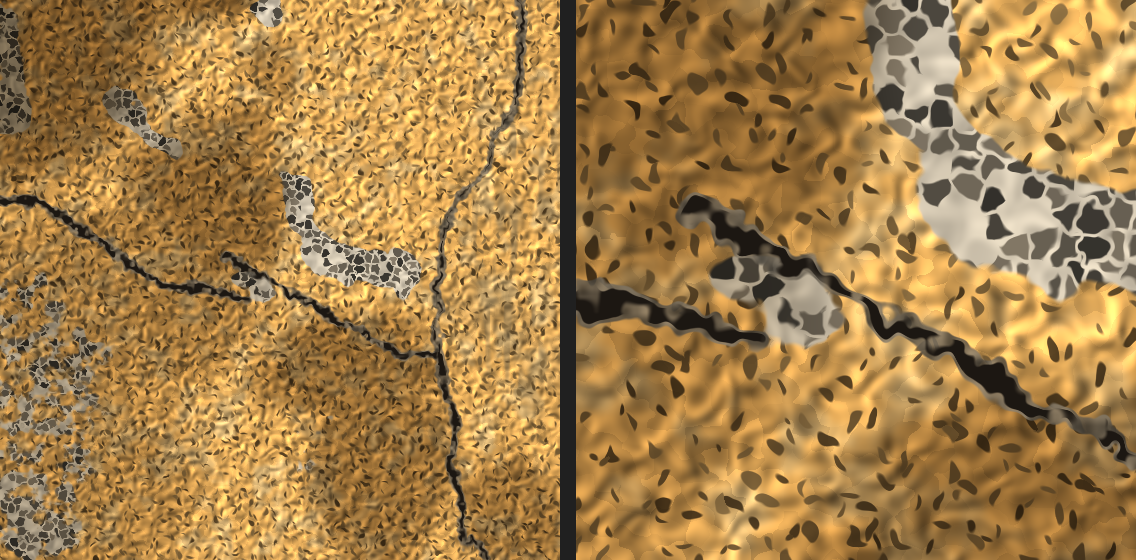
Left: the whole. Right: its middle third, enlarged.
Reproduce this texture procedurally as a Shadertoy shader.

```glsl
// Weathered ochre paint on cracked asphalt, with worn patches and soft shade.

const vec3 PAINT = vec3(.93, .70, .37), DUSTY = vec3(.87, .72, .47), STAIN = vec3(.56, .47, .32);
const vec3 BINDER = vec3(.87, .82, .73), STONE_DARK = vec3(.20, .19, .17), STONE_LIGHT = vec3(.58, .53, .45);
const vec3 PIT_DARK = vec3(.22, .16, .08), PIT_LIGHT = vec3(.54, .43, .26);
const vec3 CRACK = vec3(.11, .09, .07), SHADE_TINT = vec3(.57, .53, .46);
const float PIT_SCALE = 66., STONE_SCALE = 68., RELIEF_SCALE = 105., RELIEF_DEPTH = .6;

// Crack centre lines
const vec2 LEFT[8] = vec2[8](vec2(-.02, .647), vec2(.065, .638), vec2(.12, .608), vec2(.195, .562),
  vec2(.24, .525), vec2(.295, .49), vec2(.365, .485), vec2(.44, .468));
const vec2 MIDDLE[8] = vec2[8](vec2(.406, .542), vec2(.48, .499), vec2(.52, .474), vec2(.56, .453),
  vec2(.61, .422), vec2(.66, .402), vec2(.71, .366), vec2(.77, .365));
const vec2 UPPER[8] = vec2[8](vec2(.931, 1.02), vec2(.925, .83), vec2(.886, .76), vec2(.866, .687),
  vec2(.82, .648), vec2(.792, .583), vec2(.781, .48), vec2(.781, .365));
const vec2 LOWER[8] = vec2[8](vec2(.781, .365), vec2(.797, .3), vec2(.814, .235), vec2(.808, .16),
  vec2(.823, .09), vec2(.833, .025), vec2(.845, .04), vec2(.87, .005));

// Soft ellipses (centre, radius) and their strengths
const vec4 SHADE[9] = vec4[9](vec4(.04, 1, .28, .34), vec4(.34, 1.03, .12, .06), vec4(.37, .65, .15, .14),
  vec4(.47, .86, .07, .07), vec4(.18, .46, .27, .17), vec4(.1, .18, .26, .28), vec4(.62, .35, .17, .1),
  vec4(.67, .15, .12, .24), vec4(.9, .09, .09, .12));
const float SHADE_DEPTH[9] = float[9](1., 1., .85, .55, .6, .5, .8, .75, .7);
const vec4 WORN[5] = vec4[5](vec4(.47, .985, .035, .025), vec4(.455, .485, .045, .03),
  vec4(.05, .08, .11, .11), vec4(.06, .32, .15, .24), vec4(.56, .21, .06, .06));
const float WORN_DEPTH[5] = float[5](.85, .75, .65, .5, .46);

float hash(vec2 p) { return fract(sin(dot(p, vec2(127.1, 311.7))) * 43758.5453); }
vec2 hash2(vec2 p) { return vec2(hash(p), hash(p + 57.3)); }
float noise(vec2 p) {
  vec2 i = floor(p), f = fract(p);
  f *= f * (3. - 2. * f);
  return mix(mix(hash(i), hash(i + vec2(1, 0)), f.x),
             mix(hash(i + vec2(0, 1)), hash(i + vec2(1, 1)), f.x), f.y);
}
vec2 noise2(vec2 p) { return vec2(noise(p), noise(p + 31.7)) - .5; }
float fbm(vec2 p) { return .55 * noise(p) + .3 * noise(p * 2.1 + 7.) + .15 * noise(p * 4.3 + 3.); }

float blob(vec2 p, vec4 e) { return 1. - smoothstep(.65, 1.25, length((p - e.xy) / e.zw)); }
float segment(vec2 p, vec2 a, vec2 b) {
  vec2 ab = b - a;
  return length(p - a - ab * clamp(dot(p - a, ab) / dot(ab, ab), 0., 1.));
}
float streak(vec2 p, vec2 a, vec2 b, float radius) {
  return 1. - smoothstep(.5, 1.5, segment(p, a, b) / radius);
}
float path(vec2 p, vec2 line[8]) {
  float d = 1.;
  for (int i = 0; i < 7; i++) d = min(d, segment(p, line[i], line[i + 1]));
  return d;
}

// Scattered slivers: coverage, tone
vec2 pits(vec2 p, float blur) {
  vec2 best = vec2(0);
  for (int k = 0; k < 9; k++) {
    vec2 id = floor(p) + vec2(k % 3 - 1, k / 3 - 1), q = p - id - hash2(id);
    float angle = 1.9 + 2.4 * (hash(id + 5.1) - .5), size = hash(id + 9.4);
    q *= mat2(cos(angle), sin(angle), -sin(angle), cos(angle));
    q.y += 2. * q.x * q.x * (hash(id + 3.7) - .5);
    float width = mix(.1, .24, size * size);
    float d = (length(q / vec2(mix(.22, .46, size), width)) - 1.) * width;
    float cover = (1. - smoothstep(-blur, blur, d)) * step(hash(id + 2.2), .72);
    if (cover > best.x) best = vec2(cover, hash(id + 8.8));
  }
  return best;
}

// Angular gravel: gap to the neighbour, tone
vec2 stones(vec2 p) {
  float near = 9., next = 9., tone = 0.;
  for (int k = 0; k < 9; k++) {
    vec2 id = floor(p) + vec2(k % 3 - 1, k / 3 - 1);
    float d = length(p - id - hash2(id + 13.));
    next = min(next, max(d, near));
    if (d < near) { near = d; tone = hash(id + 4.6); }
  }
  return vec2(next - near, tone);
}

float shadeAmount(vec2 p) {
  p += .07 * noise2(p * 9.) + .03 * noise2(p * 24.);
  float s = 0.;
  for (int i = 0; i < 9; i++) s = max(s, SHADE_DEPTH[i] * blob(p, SHADE[i]));
  return s;
}

float wornAmount(vec2 p) {
  vec2 q = p + .03 * noise2(p * 25.);
  float w = streak(q, vec2(.52, .68), vec2(.56), .024);
  w = max(w, streak(q, vec2(.56, .55), vec2(.72, .51), .036));
  w = max(w, .85 * streak(q, vec2(.2, .82), vec2(.31, .735), .022));
  w = max(w, .85 * streak(q, vec2(0, .97), vec2(.02, .8), .035));
  for (int i = 0; i < 5; i++) w = max(w, WORN_DEPTH[i] * blob(q, WORN[i]));
  return smoothstep(.46, .62, w + .9 * (fbm(p * 42.) - .5));
}

void mainImage(out vec4 fragColor, in vec2 fragCoord) {
  float px = 1. / iResolution.y;
  vec2 p = fragCoord * px;
  vec2 gravel = stones(p * STONE_SCALE + .5 * noise2(p * 150.));
  vec2 pit = pits(p * PIT_SCALE + .35 * noise2(p * 120.), PIT_SCALE * px * .8);

  // Paint film with relief and grey stains
  vec3 color = mix(PAINT, DUSTY, smoothstep(.45, .8, fbm(p * 30.))) * (.88 + .18 * gravel.y);
  float stain = blob(p, vec4(.93, .56, .1, .32)) * smoothstep(.45, .85, noise(p * vec2(85, 16)));
  stain = max(stain, streak(p, vec2(.84, .47), vec2(1, .34), .04) * fbm(p * 35.));
  color = mix(color, STAIN, .75 * stain);
  vec2 r = p * RELIEF_SCALE + 1.2 * noise2(p * 60.);
  color *= 1. + RELIEF_DEPTH * (noise(r) - noise(r + vec2(.6, -.5)));
  color = mix(color, mix(PIT_DARK, PIT_LIGHT, pit.y), .88 * pit.x);

  // Bare gravel in pale binder
  float stone = smoothstep(.1, .3, gravel.x) * step(gravel.y, .74);
  vec3 bare = mix(BINDER * (.8 + .3 * noise(r)), mix(STONE_DARK, STONE_LIGHT, gravel.y * 1.2), stone);
  color = mix(color, bare, wornAmount(p));
  color *= mix(vec3(1), SHADE_TINT, shadeAmount(p));

  // Cracks: crumbled rim around a ragged core
  vec2 q = p + .014 * noise2(p * 45.) + .008 * noise2(p * 130.);
  float width = .0025 + .006 * noise(p * 28.);
  float open = min(min(path(q, LEFT) - .001, path(q, MIDDLE)), path(q, LOWER));
  float filled = min(path(q, UPPER), segment(q, vec2(.785, .36), vec2(.795, .32)) - .006);
  float rim = 1. - smoothstep(-px, 2. * px, min(open, filled) - width - .001);
  color = mix(color, mix(STONE_DARK, STONE_LIGHT, noise(p * 160.)), .85 * rim);
  float core = 1. - smoothstep(-px, px, min(open, filled + .003) - width * .75);
  color = mix(color, CRACK, core * smoothstep(.15, .45, noise(p * 110. + 4.)));
  fragColor = vec4(clamp(color, 0., 1.), 1);
}
```
